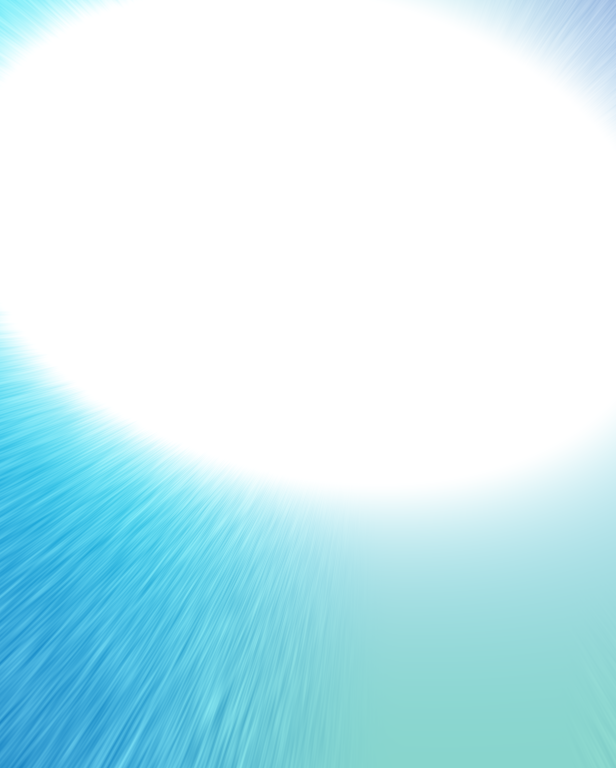
Give the GLSL for this background, as a Shadertoy shader.

```glsl
// A large white oval glow bleeding into a cyan, blue and teal field.
// A sheared ellipse drives a per-channel falloff, and gradient noise in
// polar coordinates draws fine streaks that fan out from the light.

const vec2 GLOW_CENTER = vec2(0.407, 0.694);
const vec2 GLOW_RADII = vec2(0.458, 0.322);
const float GLOW_SHEAR = 0.13;
const vec2 FAN_CENTER = vec2(0.482, 0.61);

vec2 hashGradient(vec2 cell) {
    vec3 h = fract(cell.xyx * vec3(0.1031, 0.1030, 0.0973));
    h += dot(h, h.yzx + 33.33);
    float angle = 6.28318 * fract((h.x + h.y) * h.z);
    return vec2(cos(angle), sin(angle));
}

float gradientNoise(vec2 p) {
    vec2 cell = floor(p);
    vec2 f = p - cell;
    vec2 w = f * f * f * (f * (f * 6.0 - 15.0) + 10.0);
    float a = dot(hashGradient(cell), f);
    float b = dot(hashGradient(cell + vec2(1, 0)), f - vec2(1, 0));
    float c = dot(hashGradient(cell + vec2(0, 1)), f - vec2(0, 1));
    float d = dot(hashGradient(cell + vec2(1, 1)), f - vec2(1, 1));
    return mix(mix(a, b, w.x), mix(c, d, w.x), w.y);
}

// Elliptical radius: 1.0 lies on the rim of the light.
float ovalRadius(vec2 p, vec2 center, vec2 radii, float shear) {
    vec2 d = p - center;
    d.y += shear * d.x;
    return length(d / radii);
}

// Layered noise, narrow across the angle and long along the radius.
float radialStreaks(vec2 p, vec2 center) {
    vec2 d = p - center;
    vec2 polar = vec2(atan(d.y, d.x), log(length(d) + 0.01));
    float sum = 0.0;
    float weight = 0.34;
    vec2 scale = vec2(55.0, 4.0);
    for (int i = 0; i < 3; i++) {
        sum += weight * gradientNoise(polar * scale + float(i) * 37.0 + 200.0);
        scale *= vec2(1.9, 1.6);
        weight *= 1.25;
    }
    return sum;
}

// Field colour before the light is added.
vec3 fieldColor(vec2 uv, float toRight, float upperRight) {
    vec3 blue = vec3(0.22, 0.61, 0.81);
    vec3 azure = vec3(0.32, 0.73, 0.86);
    vec3 cyan = vec3(0.22, 0.75, 0.89);
    vec3 teal = mix(vec3(0.53, 0.83, 0.79), vec3(0.62, 0.82, 0.85), smoothstep(0.0, 0.4, uv.y));
    vec3 lavender = vec3(0.58, 0.66, 0.84);
    vec3 left = mix(blue, azure, smoothstep(0.0, 0.4, uv.x));
    left = mix(left, cyan, smoothstep(0.4, 0.9, uv.y));
    return mix(mix(left, teal, toRight), lavender, upperRight);
}

void mainImage(out vec4 fragColor, in vec2 fragCoord) {
    vec2 uv = fragCoord / iResolution.xy;
    vec2 p = uv * vec2(0.8, 1.0);

    // Regions of the field
    float toRight = smoothstep(0.18, 0.66, uv.x);
    float upperRight = smoothstep(0.55, 0.95, uv.y) * smoothstep(0.65, 1.0, uv.x);
    float lowerRight = smoothstep(0.9, 1.0, uv.x) * (1.0 - smoothstep(0.0, 0.3, uv.y));
    float streakAmount = 1.0 - smoothstep(0.3, 0.64, uv.x);
    streakAmount += 0.6 * upperRight + 0.25 * lowerRight;

    // Streaks tint the field and fray the rim
    float streak = radialStreaks(p, FAN_CENTER) * streakAmount;
    vec3 base = fieldColor(uv, toRight, upperRight);
    base += streak * vec3(0.26, 0.24, 0.15);

    // Red fades first, giving a wide cyan halo
    float radius = ovalRadius(p, GLOW_CENTER, GLOW_RADII, GLOW_SHEAR);
    float reach = max(radius - 0.98 - 0.025 * streak, 0.0);
    reach *= reach / (reach + 0.08);
    vec3 falloff = mix(vec3(7.5, 2.3, 1.7), vec3(4.8, 3.2, 2.6), toRight);
    vec3 shade = 1.0 - exp(-falloff * reach);

    vec3 color = 1.0 - (1.0 - base) * shade;
    fragColor = vec4(clamp(color, 0.0, 1.0), 1.0);
}
```
